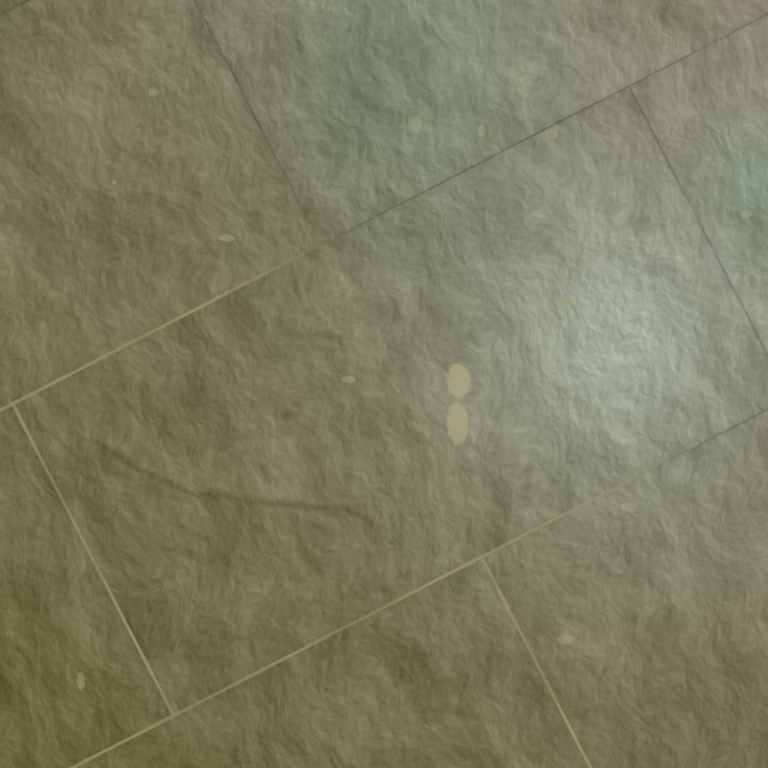
This texture is drawn by a Shadertoy shader. Its source:

```glsl
// Worn olive slate floor: large tilted half-bond tiles, thin grout, clefts and a soft window glow.
#define TILE_SIZE vec2(0.903, 0.457)
#define TILE_ORIGIN vec2(0.232, -0.043)
#define TILE_ANGLE 0.476
#define GROUT_WIDTH 0.0042
#define RELIEF 0.42
#define MOTTLE 0.055
#define GLOW_CENTER vec2(0.81, 0.55)
#define CHIP_COUNT 14

const vec3 OLIVE = vec3(0.425, 0.405, 0.255);
const vec3 GREY_OLIVE = vec3(0.465, 0.455, 0.345);
const vec3 WARM_GREY = vec3(0.535, 0.515, 0.43);
const vec3 DARK_OLIVE = vec3(0.44, 0.42, 0.305);
const vec3 GROUT_PALE = vec3(0.60, 0.57, 0.42);
const vec3 CHIP_PALE = vec3(0.66, 0.645, 0.51);
const vec3 GREEN_TINT = vec3(-0.025, 0.03, 0.03);
const vec3 GLOW_TINT = vec3(0.08, 0.11, 0.13);

vec2 hash2(vec2 p) {
    vec3 q = fract(p.xyx * vec3(0.1031, 0.1030, 0.0973));
    q += dot(q, q.yzx + 33.33);
    return fract((q.xx + q.yz) * q.zy);
}

float cornerSlope(vec2 cell, vec2 offset) {
    return dot(hash2(cell) * 2.0 - 1.0, offset);
}

float gradientNoise(vec2 p) {
    vec2 i = floor(p), f = fract(p);
    vec2 w = f * f * f * (f * (f * 6.0 - 15.0) + 10.0);
    vec2 e = vec2(1.0, 0.0);
    float low = mix(cornerSlope(i, f), cornerSlope(i + e, f - e), w.x);
    float high = mix(cornerSlope(i + e.yx, f - e.yx), cornerSlope(i + 1.0, f - 1.0), w.x);
    return mix(low, high, w.y);
}

float fbm(vec2 p) {
    float sum = 0.0, amplitude = 1.0;
    for (int i = 0; i < 5; i++) {
        sum += amplitude * gradientNoise(p);
        p = mat2(1.6, 1.2, -1.2, 1.6) * p + 7.3;
        amplitude *= 0.53;
    }
    return sum;
}

float glow(vec2 p, vec2 center, vec2 radius) {
    vec2 d = (p - center) / radius;
    return exp(-dot(d, d));
}

// Pale flake: an ellipse with a ragged rim
float chip(vec2 p, vec2 center, vec2 radius, float ragged) {
    float d = length((p - center) / radius) + ragged;
    return 1.0 - smoothstep(0.75, 1.1, d);
}

void mainImage(out vec4 fragColor, in vec2 fragCoord) {
    vec2 p = fragCoord / iResolution.xy;
    float pixel = 1.0 / min(iResolution.x, iResolution.y);

    // Half-bond tile layout
    float c = cos(TILE_ANGLE), s = sin(TILE_ANGLE);
    vec2 q = vec2(c * p.x + s * p.y, c * p.y - s * p.x) - TILE_ORIGIN;
    float row = floor(q.y / TILE_SIZE.y);
    float shift = 0.5 * mod(row, 2.0);
    vec2 cell = vec2(floor(q.x / TILE_SIZE.x + shift), row);
    vec2 local = vec2(fract(q.x / TILE_SIZE.x + shift), fract(q.y / TILE_SIZE.y));
    vec2 toEdge = min(local, 1.0 - local) * TILE_SIZE;
    vec2 tileSeed = hash2(cell + 20.0);

    // Broad tone and reflected light
    vec3 color = mix(mix(OLIVE, DARK_OLIVE, p.x), mix(GREY_OLIVE, WARM_GREY, p.x), p.y);
    float sheen = glow(p, GLOW_CENTER, vec2(0.34));
    float hotspot = glow(p, GLOW_CENTER, vec2(0.12, 0.14));
    color += GLOW_TINT * (sheen + 0.85 * hotspot);
    float wander = 0.07 * fbm(p * 5.0);
    float green = glow(p + wander, vec2(0.52, 0.92), vec2(0.17, 0.2));
    green += glow(p + wander, vec2(0.98, 0.75), vec2(0.07, 0.1));
    color += GREEN_TINT * green + 0.015 * (tileSeed.x - 0.5);

    // Mottling, flat ledges and fine relief
    vec2 stone = p + tileSeed * 9.0;
    vec2 warped = stone + 0.035 * vec2(fbm(stone * 6.0), fbm(stone * 6.0 + 11.0));
    float ledge = fbm(warped * 4.5);
    float rough = mix(1.0, 0.65, sheen);
    color += rough * MOTTLE * fbm(warped * 9.0);
    for (int i = 0; i < 2; i++) {
        float level = ledge - 0.28 * float(i) + 0.1;
        color += rough * 0.016 * (smoothstep(-0.025, 0.025, level) - 0.5);
    }
    vec2 grain = warped * vec2(13.0, 10.0);
    color += RELIEF * (fbm(grain + vec2(0.035, 0.025)) - fbm(grain)) * (1.0 + 0.4 * hotspot);

    // Long cleft across the middle tile
    float ragged = fbm(p * 22.0);
    float cleftY = 0.455 - 0.31 * p.x + 0.018 * cos(15.0 * (p.x - 0.04)) + 0.012 * ragged;
    float d = p.y - cleftY;
    float span = smoothstep(0.03, 0.15, p.x) * (1.0 - smoothstep(0.45, 0.54, p.x));
    float crack = exp(-pow(d / 0.005, 2.0)) * (0.6 + 0.4 * gradientNoise(p * 18.0));
    float lip = smoothstep(0.0, 0.012, d) * exp(-max(d, 0.0) / 0.06);
    color += span * (0.03 * lip - 0.075 * crack);

    // One large flake pair, then small scattered ones
    float flakes = chip(p, vec2(0.598, 0.505), vec2(0.017, 0.03), 0.55 * ragged);
    flakes = max(flakes, chip(p, vec2(0.597, 0.452), vec2(0.015, 0.032), 0.6 * ragged));
    for (int i = 0; i < CHIP_COUNT; i++) {
        vec2 seed = hash2(vec2(float(i) * 3.7 + 1.0, 5.0));
        vec2 size = 0.004 + 0.009 * hash2(seed * 91.0);
        flakes = max(flakes, 0.55 * chip(p, seed, size, 0.9 * ragged));
    }
    color = mix(color, CHIP_PALE + 0.04 * ragged, 0.8 * flakes);

    // Grout: pale near the lower left, thin and dark toward the upper right
    float pale = 1.0 - smoothstep(0.8, 1.05, 0.6 * p.x + p.y);
    float halfWidth = 0.5 * GROUT_WIDTH * mix(0.65, 1.0, pale);
    float edge = min(toEdge.x, toEdge.y) + 0.0007 * ragged;
    float joint = 1.0 - smoothstep(halfWidth - pixel, halfWidth + pixel, edge);
    float wear = clamp(0.7 + 0.7 * gradientNoise(p * 9.0), 0.2, 1.0);
    color *= 1.0 - 0.05 * exp(-edge / 0.005);
    color = mix(color, mix(color * 0.84, GROUT_PALE, pale), joint * wear);

    fragColor = vec4(clamp(color, 0.0, 1.0), 1.0);
}
```
